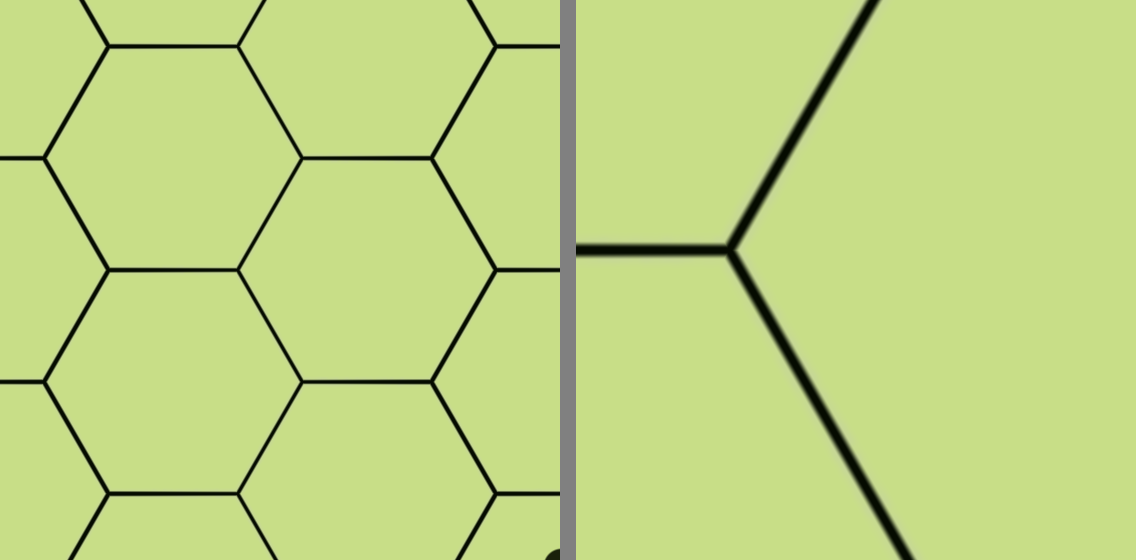
Left, the full canvas; right, a detail of the centre.
Reproduce this pattern procedurally as a Shadertoy shader.

```glsl
// Flat-topped honeycomb of thin dark lines on a pale green ground.
// Two interleaved rectangular lattices give the nearest cell centre; the
// distance to that cell's border draws the line and a faint speckled fringe.

#define SIDE 0.2306               // hexagon side, in canvas heights
#define CELL_CENTRE vec2(0.3092, 0.7174)
#define LINE_HALF 0.0037          // mean half width of a line
#define WIDTH_SWING 0.0004        // alternation of width between columns
#define HEAVY_X 0.137             // x of a column of heavier slanted lines
#define EDGE_SOFT 0.0022          // softness of the line edges
#define FRINGE_REACH 0.012
#define GROUND vec3(0.784, 0.871, 0.530)
#define FRINGE vec3(0.780, 0.840, 0.600)
#define INK vec3(0.020, 0.045, 0.000)
#define CORNER_SPOT vec3(1.003, -0.012, 0.032)  // centre and radius
#define SPOT_INK vec3(0.100, 0.130, 0.040)

float hash(vec2 p) {
    return fract(sin(dot(p, vec2(127.1, 311.7))) * 43758.5453);
}

float valueNoise(vec2 p) {
    vec2 i = floor(p);
    vec2 f = fract(p);
    f = f * f * (3.0 - 2.0 * f);
    float low = mix(hash(i), hash(i + vec2(1.0, 0.0)), f.x);
    float high = mix(hash(i + vec2(0.0, 1.0)), hash(i + 1.0), f.x);
    return mix(low, high, f.y);
}

// Distance from p to the nearest border of the honeycomb
float hexBorder(vec2 p) {
    vec2 period = SIDE * vec2(3.0, sqrt(3.0));
    vec2 a = mod(p + 0.5 * period, period) - 0.5 * period;
    vec2 b = mod(p, period) - 0.5 * period;
    vec2 q = abs(dot(a, a) < dot(b, b) ? a : b);
    float apothem = 0.5 * period.y;
    return apothem - max(q.y, dot(q, vec2(0.5 * sqrt(3.0), 0.5)));
}

void mainImage(out vec4 fragColor, in vec2 fragCoord) {
    vec2 uv = fragCoord / iResolution.y;
    float soft = max(EDGE_SOFT, 0.75 / iResolution.y);
    float border = hexBorder(uv - CELL_CENTRE);

    // Slightly paler, uneven fringe beside the lines
    float fringe = 1.0 - smoothstep(LINE_HALF, FRINGE_REACH, border);
    fringe *= 0.4 + 0.6 * valueNoise(uv * 160.0);
    vec3 colour = mix(GROUND, FRINGE, fringe);

    // Lines, with every second column of slants a little heavier
    float swing = cos(6.28318 * (uv.x - HEAVY_X) / (3.0 * SIDE));
    float halfWidth = LINE_HALF + WIDTH_SWING * swing;
    float line = 1.0 - smoothstep(halfWidth - soft, halfWidth + soft, border);
    colour = mix(colour, INK, line);

    // Dark round spot cut off by the lower right corner
    float spot = length(uv - CORNER_SPOT.xy) - CORNER_SPOT.z;
    colour = mix(colour, SPOT_INK, 1.0 - smoothstep(-soft, soft, spot));

    fragColor = vec4(colour, 1.0);
}
```
